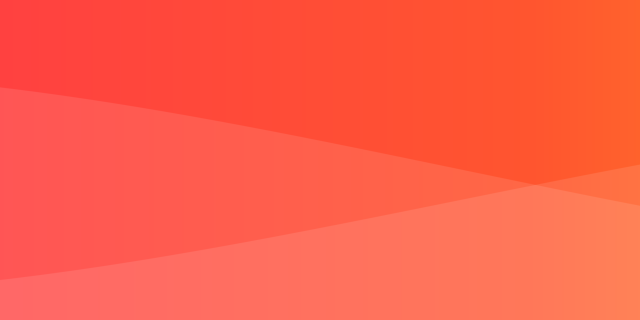
Give the GLSL for this background, as a Shadertoy shader.

```glsl
// Two broad translucent waves crossing over a warm red to orange gradient.
// Each wave is a cubic height curve; everything below it is veiled in white,
// so the area below both curves is the lightest.

// Gentle S-shaped climb from 0 at the left to 0.37 at the right.
float waveRise(float x) {
    return x * (0.239 + x * (0.246 - 0.115 * x));
}

// Coverage of the area below a height, smoothed over about one pixel.
float below(float y, float height) {
    float soft = 0.75 / iResolution.y;
    return 1.0 - smoothstep(-soft, soft, y - height);
}

void mainImage(out vec4 fragColor, in vec2 fragCoord) {
    vec2 uv = fragCoord / iResolution.xy;

    // Background: red on the left, deep orange, then a brighter right edge.
    vec3 red = vec3(1.0, 0.255, 0.253);
    vec3 deepOrange = vec3(1.0, 0.333, 0.184);
    vec3 brightOrange = vec3(1.0, 0.384, 0.174);
    vec3 color = mix(red, deepOrange, clamp(uv.x / 0.83, 0.0, 1.0));
    color = mix(color, brightOrange, clamp((uv.x - 0.83) / 0.17, 0.0, 1.0));

    // Waves: one falls to the right, the other climbs to cross it.
    float rise = waveRise(uv.x);
    float fallingWave = below(uv.y, 0.727 - rise);
    float climbingWave = below(uv.y, 0.125 + 0.975 * rise);
    float veil = 0.107;
    color = mix(color, vec3(1.0), veil * fallingWave);
    color = mix(color, vec3(1.0), veil * climbingWave);

    fragColor = vec4(color, 1.0);
}
```
